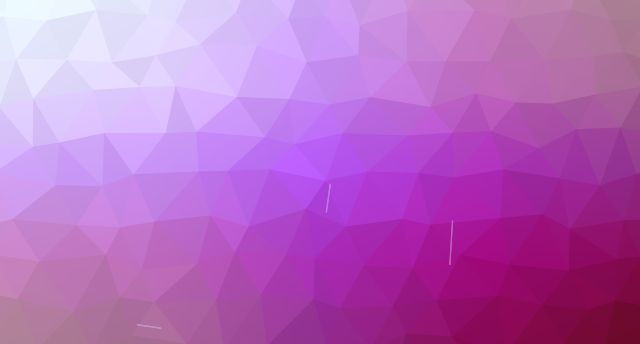
Write a Shadertoy shader that draws this background.

```glsl
// A low-poly mosaic of flat triangles over a diagonal white-violet-crimson blend.
// Jittered, staggered grid points are split into triangles along the shorter
// diagonal; each facet is tinted by a two-axis colour ramp near its middle.

const vec2 CELL = vec2(0.135, 0.120);   // grid spacing, in canvas heights
const float JITTER = 0.58;              // full range of point displacement
const float FLATNESS = 0.75;            // 1 = one solid colour per facet
const float TINT_RANGE = 0.035;         // brightness spread between facets

const vec3 ICE      = vec3(0.92, 0.98, 1.00);
const vec3 LAVENDER = vec3(0.87, 0.80, 0.99);
const vec3 VIOLET   = vec3(0.70, 0.31, 0.96);
const vec3 MAGENTA  = vec3(0.64, 0.03, 0.50);
const vec3 MAROON   = vec3(0.42, 0.04, 0.14);

float hash(vec2 p) {
    return fract(sin(dot(p, vec2(127.1, 311.7))) * 43758.5);
}

float cross2(vec2 a, vec2 b) {
    return a.x * b.y - a.y * b.x;
}

// Five evenly spaced colour stops
vec3 ramp(float t) {
    float s = clamp(t, 0.0, 1.0) * 4.0;
    vec3 c = mix(ICE, LAVENDER, clamp(s, 0.0, 1.0));
    c = mix(c, VIOLET, clamp(s - 1.0, 0.0, 1.0));
    c = mix(c, MAGENTA, clamp(s - 2.0, 0.0, 1.0));
    return mix(c, MAROON, clamp(s - 3.0, 0.0, 1.0));
}

// Equal blend of a left-to-right ramp and a top-to-bottom ramp
vec3 colourField(vec2 p, float aspect) {
    return 0.5 * (ramp(p.x / aspect) + ramp(1.0 - p.y));
}

// Jittered grid point; odd rows are shifted by half a cell
vec2 gridPoint(vec2 id) {
    vec2 jitter = JITTER * (vec2(hash(id), hash(id + 57.3)) - 0.5);
    vec2 stagger = vec2(0.5 * mod(id.y, 2.0), 0.0);
    return (id + stagger + jitter) * CELL;
}

// Signed distance to the line a-b, positive on the side given by winding
float edgeSide(vec2 p, vec2 a, vec2 b, float winding) {
    return winding * cross2(b - a, p - a) / max(length(b - a), 1e-4);
}

// One facet: colour times coverage in rgb, coverage in a
vec4 facet(vec2 p, vec2 a, vec2 b, vec2 c, float seed, float aspect, float px) {
    float winding = sign(cross2(b - a, c - a));
    float inside = min(edgeSide(p, a, b, winding),
                   min(edgeSide(p, b, c, winding), edgeSide(p, c, a, winding)));
    float coverage = smoothstep(-0.6 * px, 0.6 * px, inside);
    vec2 middle = (a + b + c) / 3.0;
    vec3 colour = colourField(mix(p, middle, FLATNESS), aspect);
    colour *= 1.0 + TINT_RANGE * (2.0 * seed - 1.0);
    return vec4(colour, 1.0) * coverage;
}

// Both triangles of a grid quad, cut along its shorter diagonal
vec4 quad(vec2 p, vec2 id, float aspect, float px) {
    vec2 a = gridPoint(id);
    vec2 b = gridPoint(id + vec2(1.0, 0.0));
    vec2 c = gridPoint(id + vec2(1.0, 1.0));
    vec2 d = gridPoint(id + vec2(0.0, 1.0));
    float seedA = hash(id + 11.7);
    float seedB = hash(id + 23.9);
    if (distance(a, c) < distance(b, d))
        return facet(p, a, b, c, seedA, aspect, px) + facet(p, a, c, d, seedB, aspect, px);
    return facet(p, a, b, d, seedA, aspect, px) + facet(p, b, c, d, seedB, aspect, px);
}

// Soft hairline between two points
float hairline(vec2 p, vec2 a, vec2 b, float px) {
    vec2 ab = b - a;
    float t = clamp(dot(p - a, ab) / dot(ab, ab), 0.0, 1.0);
    float halfWidth = 0.0008;
    return 1.0 - smoothstep(halfWidth, halfWidth + px, distance(p, a + t * ab));
}

void mainImage(out vec4 fragColor, in vec2 fragCoord) {
    float px = 1.0 / iResolution.y;
    float aspect = iResolution.x * px;
    vec2 p = fragCoord * px;

    // Triangle mosaic, gathered from neighbouring quads
    vec2 home = floor(p / CELL);
    vec4 sum = vec4(colourField(p, aspect), 1.0) * 1e-3;
    for (int y = -1; y <= 1; y++)
        for (int x = -2; x <= 1; x++)
            sum += quad(p, home + vec2(float(x), float(y)), aspect, px);
    vec3 colour = sum.rgb / sum.a;

    // Three pale seams
    vec2 unit = vec2(aspect, 1.0);
    float seam = hairline(p, vec2(0.510, 0.384) * unit, vec2(0.516, 0.464) * unit, px);
    seam = max(seam, hairline(p, vec2(0.703, 0.232) * unit, vec2(0.707, 0.357) * unit, px));
    seam = max(seam, hairline(p, vec2(0.215, 0.056) * unit, vec2(0.251, 0.046) * unit, px));
    colour = mix(colour, LAVENDER, 0.4 * seam);

    fragColor = vec4(colour, 1.0);
}
```
